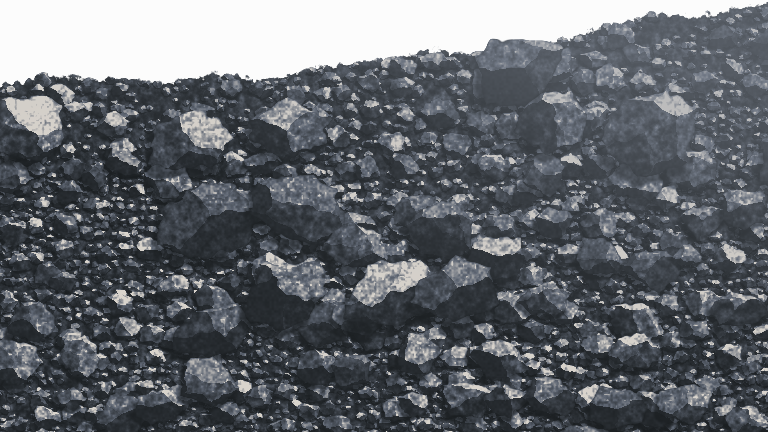
Give the GLSL for this texture, as a WebGL 1 fragment shader.

```glsl
precision highp float;
// Sunlit slope of broken dark rock and gravel under a white sky.
uniform vec2 u_resolution;

const vec3 SKY = vec3(0.99);
const vec3 DARK = vec3(0.10, 0.115, 0.125);
const vec3 MID = vec3(0.37, 0.40, 0.45);
const vec3 LIGHT = vec3(0.85, 0.83, 0.80);
const vec3 HAZE = vec3(0.56, 0.59, 0.64);
const vec3 SUN = vec3(0.30, 0.75, 0.59);
const vec2 SHADOW_SHIFT = vec2(0.10, 0.24);  // in rock radii
const float SUN_GAIN = 0.90;
const float AMBIENT = 0.08;
const float HAZE_AMOUNT = 0.46;
const float ROUGHNESS = 0.14;
const float GLINT = 0.42;
const float SMALLEST = 0.021;
const float GROWTH = 1.74;
const int SIDES = 7;

float hash(vec2 p) {
  vec3 q = fract(p.xyx * vec3(0.1031, 0.1030, 0.0973));
  q += dot(q, q.yzx + 33.33);
  return fract((q.x + q.y) * q.z);
}

vec2 hash2(vec2 p) {
  return vec2(hash(p), hash(p + 57.3));
}

float noise(vec2 p) {
  vec2 i = floor(p), f = fract(p);
  f = f * f * (3.0 - 2.0 * f);
  return mix(mix(hash(i), hash(i + vec2(1, 0)), f.x),
             mix(hash(i + vec2(0, 1)), hash(i + vec2(1, 1)), f.x), f.y);
}

float fbm(vec2 p) {
  float sum = 0.0, amp = 0.53;
  for (int i = 0; i < 4; i++) {
    sum += amp * noise(p);
    p = mat2(1.6, 1.2, -1.2, 1.6) * p + 11.7;
    amp *= 0.5;
  }
  return sum;
}

float skyline(float x) {
  return 0.81 + 0.2 * pow(max(x, 0.0) / 1.78, 2.2) + 0.04 * (noise(vec2(x * 8.0, 3.0)) - 0.5);
}

// Faceted boulder: lowest of several planes. scene = (tone, cover).
void drawRock(vec2 q, float radius, vec2 id, vec2 bump, float pixel, inout vec2 scene) {
  float edge = 1e3, shadow = 1e3, height = 1e3;
  vec2 slope = vec2(0.0);
  float turn = 6.2832 * hash(id + 4.1);
  for (int i = 0; i < SIDES; i++) {
    vec2 rnd = hash2(id + float(i) * 7.31 + 13.0);
    float angle = turn + (float(i) + 0.75 * rnd.x) * 6.2832 / float(SIDES);
    vec2 dir = vec2(cos(angle), sin(angle));
    float reach = radius * (0.66 + 0.34 * rnd.y);
    float d = reach - dot(q, dir);
    float steep = mix(0.6, 2.6, fract(rnd.x * 5.7 + rnd.y));
    edge = min(edge, d);
    shadow = min(shadow, reach - dot(q + SHADOW_SHIFT * radius, dir));
    if (d * steep < height) { height = d * steep; slope = dir * steep; }
  }
  // Tilted top faces
  for (int i = 0; i < 3; i++) {
    vec2 tilt = (hash2(id + float(i) * 3.7 + 91.0) - 0.5) * 1.5;
    float top = radius * 0.36 - dot(q, tilt);
    if (top < height) { height = top; slope = tilt; }
  }
  slope += bump;
  float lit = max(dot(normalize(vec3(slope, 1.0)), SUN), 0.0);
  float albedo = mix(0.5, 1.2, hash(id + 2.9));
  float tone = AMBIENT + SUN_GAIN * albedo * pow(lit, 1.7);
  tone *= mix(0.7, 1.0, smoothstep(0.0, 0.06 * radius, edge));
  scene.x *= 1.0 - 0.65 * smoothstep(-0.12 * radius, 0.06 * radius, shadow);
  float cover = smoothstep(-0.5 * pixel, 0.5 * pixel, edge);
  scene.x = mix(scene.x, tone, cover);
  scene.y = max(scene.y, cover);
}

// One size of rock on a jittered grid, nearer rows last.
void scatter(vec2 p, float size, float share, float seed, vec2 bump, float pixel, inout vec2 scene) {
  vec2 cell = floor(p / size);
  for (int j = 0; j < 3; j++) {
    for (int i = 0; i < 3; i++) {
      vec2 id = cell + vec2(float(i) - 1.0, 1.0 - float(j));
      vec2 key = id + seed;
      vec2 centre = (id + 0.2 + 0.6 * hash2(key)) * size;
      float density = share * (0.5 + 0.8 * noise(centre * 4.0 + seed) + 0.3 * (0.5 - centre.y));
      float radius = size * mix(0.28, 0.56, hash(key + 31.0));
      vec2 q = (p - centre) * vec2(0.88, 1.1);
      bool buried = hash(key + 77.0) > density || centre.y > skyline(centre.x) - 0.1 * size;
      if (buried || length(q) > 1.6 * radius) continue;
      q += ROUGHNESS * radius * (vec2(noise(q * 5.0 / radius + key), noise(q * 5.0 / radius - key)) - 0.5);
      drawRock(q, radius, key, bump, pixel, scene);
    }
  }
}

void main() {
  vec2 p = gl_FragCoord.xy / u_resolution.y;
  float pixel = 1.0 / u_resolution.y;
  float grain = fbm(p * 75.0);
  vec2 bump = (vec2(fbm(p * 62.0 + 40.0), grain) - 0.5) * vec2(0.7, 0.9);
  float ground = skyline(p.x) + 0.03 * (grain - 0.5) - p.y;
  vec2 scene = vec2(0.04 + 0.42 * grain * grain, smoothstep(-pixel, pixel, ground));

  // Gravel to boulders
  float size = SMALLEST;
  for (int i = 0; i < 5; i++) {
    float share = mix(0.85, 0.42, float(i) / 4.0);
    scatter(p, size, share, 19.0 + 43.0 * float(i), bump, pixel, scene);
    size *= GROWTH;
  }

  // Surface grit and small wet glints
  float grit = noise(p * 190.0);
  float tone = scene.x * (0.5 + 0.65 * grit + 0.4 * grain);
  tone += GLINT * smoothstep(0.74, 0.95, noise(p * 150.0 + 9.0)) * smoothstep(0.2, 0.6, scene.x);
  tone = clamp(tone, 0.0, 1.0);
  vec3 rock = mix(mix(DARK, MID, min(2.0 * tone, 1.0)), LIGHT, max(2.0 * tone - 1.0, 0.0));

  // Bright dust toward the upper right
  float haze = smoothstep(0.3, 1.75, p.x) * smoothstep(0.05, 0.95, p.y);
  haze += 0.2 * smoothstep(0.22, 0.0, ground);
  rock = mix(rock, HAZE, HAZE_AMOUNT * min(haze, 1.0));
  gl_FragColor = vec4(mix(SKY, rock, scene.y), 1.0);
}
```
